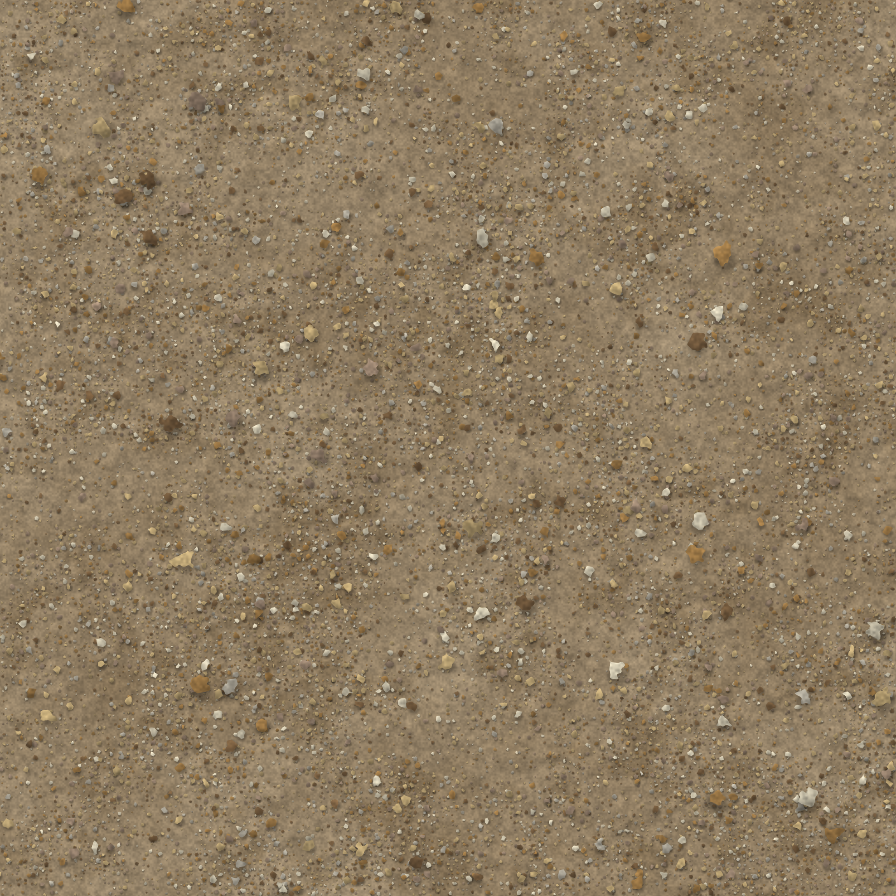
Write a WebGL 2 fragment shader that draws this texture.

```glsl
#version 300 es
precision highp float;
// Sandy ground strewn with grit, angular gravel and a few pale pebbles.
uniform vec2 u_resolution;
out vec4 fragColor;

// Integer hash: four values in 0..1 from a cell, a layer and a salt
vec4 hash(vec2 cell, int layer, int salt) {
    uvec4 v = uvec4(ivec4(ivec2(cell), layer, salt));
    v = v * 1664525u + 1013904223u;
    v += v.yzxy * v.wxyz;
    v ^= v >> 16u;
    v += v.yzxy * v.wxyz;
    return vec4(v >> 8u) / 16777216.0;
}

float noise(vec2 p, int layer) {
    vec2 i = floor(p), f = fract(p);
    f = f * f * (3.0 - 2.0 * f);
    float low = mix(hash(i, layer, 0).x, hash(i + vec2(1, 0), layer, 0).x, f.x);
    float high = mix(hash(i + vec2(0, 1), layer, 0).x, hash(i + 1.0, layer, 0).x, f.x);
    return mix(low, high, f.y);
}

float fbm(vec2 p, int layer) {
    float sum = 0.0, gain = 0.5;
    for (int i = 0; i < 4; i++) {
        sum += gain * noise(p, layer + i);
        p = mat2(1.6, 1.2, -1.2, 1.6) * p;
        gain *= 0.5;
    }
    return sum / 0.94;
}

// Stones gather in drifts and leave barer sand between them
float drift(vec2 p) {
    float n = 0.5 * noise(p * 11.0, 40) + 0.5 * noise(p * 27.0, 41);
    return mix(0.3, 1.0, smoothstep(0.28, 0.62, n));
}

vec3 stoneColor(float pick, float tone) {
    vec3 c = vec3(0.44, 0.34, 0.23);                     // brown
    c = mix(c, vec3(0.59, 0.45, 0.26), step(0.13, pick)); // ochre
    c = mix(c, vec3(0.56, 0.48, 0.41), step(0.31, pick)); // dull pink
    c = mix(c, vec3(0.71, 0.62, 0.44), step(0.44, pick)); // straw
    c = mix(c, vec3(0.65, 0.63, 0.58), step(0.72, pick)); // grey
    c = mix(c, vec3(0.81, 0.78, 0.69), step(0.82, pick)); // chalk
    return c * mix(0.84, 1.1, tone);
}

// Convex stone with randomly set sides; negative inside
float stoneDistance(vec2 d, float size, vec2 cell, int layer) {
    float dist = -1.0;
    for (int k = 0; k < 6; k++) {
        vec4 h = hash(cell, layer, 10 + k);
        float angle = (float(k) + 0.8 * h.x) * 1.0472;
        dist = max(dist, dot(d, vec2(cos(angle), sin(angle))) - size * mix(0.6, 1.05, h.y));
    }
    return dist;
}

// Lay one size class of stones over the ground
vec3 scatter(vec3 ground, vec2 p, float cells, float share, float strength, int layer) {
    vec2 q = p * cells, home = floor(q);
    float soft = 0.6 * cells / min(u_resolution.x, u_resolution.y);
    float rough = noise(p * 190.0, 50) - 0.5, pitted = noise(p * 330.0, 51) - 0.5;
    vec3 color = ground;
    for (int y = -1; y <= 1; y++)
    for (int x = -1; x <= 1; x++) {
        vec2 cell = home + vec2(x, y);
        vec4 h = hash(cell, layer, 1), look = hash(cell, layer, 2);
        if (h.w > share) continue;
        vec2 center = cell + 0.2 + 0.6 * h.xy;
        if (h.w > share * drift(center / cells)) continue;

        vec2 d = q - center;
        float size = mix(0.18, 0.4, h.z * h.z);
        float turn = 6.2832 * look.z;
        vec2 r = mat2(cos(turn), -sin(turn), sin(turn), cos(turn)) * d;
        r.y *= mix(1.0, 1.7, look.w);

        // Soft contact shadow below, then the lit stone
        float shade = length(d + vec2(-0.15, 0.45) * size) / size;
        color *= 1.0 - 0.3 * strength * (1.0 - smoothstep(0.5, 1.45, shade));
        float edge = stoneDistance(r, size, cell, layer) + 0.6 * size * rough;
        float cover = 1.0 - smoothstep(-soft, soft, edge);
        float light = 1.0 + 0.15 * dot(d / size, vec2(-0.35, 0.9));
        light += 0.25 * rough + 0.25 * pitted;
        vec3 stone = stoneColor(look.x, look.y) * light;
        color = mix(color, stone, cover * strength);
    }
    return color;
}

void main() {
    vec2 p = gl_FragCoord.xy / min(u_resolution.x, u_resolution.y);

    // Sand: broad tints, low relief and fine grain
    float tint = fbm(p * 8.0, 20);
    vec3 color = mix(vec3(0.53, 0.455, 0.35), vec3(0.63, 0.56, 0.455), tint);
    float relief = fbm(p * 45.0, 24) - fbm(p * 45.0 + vec2(0.1, -0.3), 24);
    float grain = noise(p * 250.0, 30) + noise(p * 510.0, 31) - 1.0;
    color *= 1.0 - 0.3 * relief + 0.15 * grain + 0.1 * (noise(p * 120.0, 32) - 0.5);

    // Damp brown soil under the drifts
    float damp = drift(p) * smoothstep(0.4, 0.75, fbm(p * 42.0, 34));
    color = mix(color, color * vec3(0.78, 0.74, 0.66), 0.5 * damp);

    // Stones from fine grit to pebbles
    color = scatter(color, p, 185.0, 0.8, 0.7, 1);
    color = scatter(color, p, 115.0, 0.6, 0.85, 2);
    color = scatter(color, p, 68.0, 0.36, 0.9, 3);
    color = scatter(color, p, 33.0, 0.15, 0.92, 4);
    fragColor = vec4(color, 1.0);
}
```
